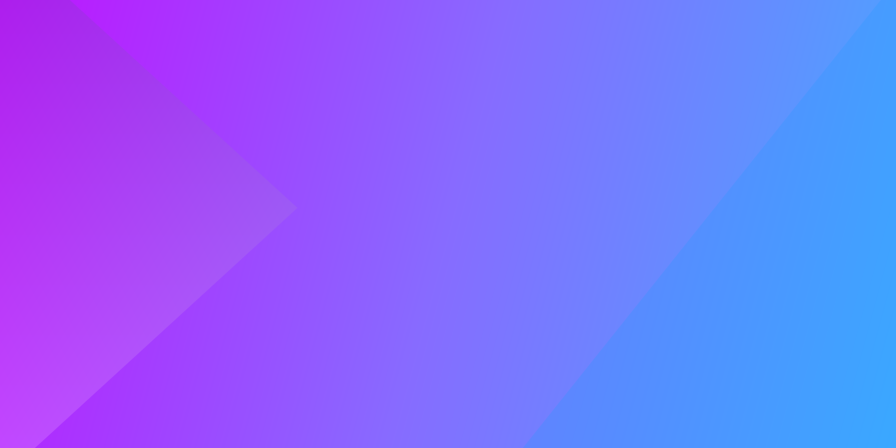
This background is drawn by a WebGL 1 fragment shader. Its source:

```glsl
precision highp float;

uniform vec2 u_resolution;

// Canvas spans 2 units across and 1 unit up
const vec2 CANVAS = vec2(2.0, 1.0);

// Base gradient
const vec3 MAGENTA = vec3(0.75, 0.07, 1.0);
const vec3 VIOLET = vec3(0.53, 0.42, 1.0);
const vec3 SKY = vec3(0.26, 0.68, 1.0);
const vec2 GRADIENT_DIR = vec2(1.0, -0.27);

// Left wedge
const vec2 WEDGE_TOP = vec2(0.156, 1.0);
const vec2 WEDGE_TIP = vec2(0.664, 0.536);
const vec2 WEDGE_BOTTOM = vec2(0.078, 0.0);
const vec3 WEDGE_SHADE = vec3(0.40, 0.30, 0.65);
const vec3 WEDGE_LIGHT = vec3(1.0, 0.78, 1.0);
const float WEDGE_ALPHA = 0.2;

// Right corner panel
const vec2 PANEL_TOP = vec2(1.966, 1.0);
const vec2 PANEL_BOTTOM = vec2(1.167, 0.0);
const vec3 PANEL_BLUE = vec3(0.12, 0.60, 1.0);
const float PANEL_ALPHA = 0.25;

// Signed distance to the line a-b, positive on its left
float leftOf(vec2 p, vec2 a, vec2 b) {
  vec2 dir = normalize(b - a);
  vec2 rel = p - a;
  return dir.x * rel.y - dir.y * rel.x;
}

float coverage(float dist, float pixel) {
  return smoothstep(-0.75 * pixel, 0.75 * pixel, dist);
}

vec3 baseGradient(vec2 p) {
  vec2 topLeft = vec2(0.0, CANVAS.y);
  vec2 bottomRight = vec2(CANVAS.x, 0.0);
  float t = dot(p - topLeft, GRADIENT_DIR) / dot(bottomRight - topLeft, GRADIENT_DIR);
  vec3 firstHalf = mix(MAGENTA, VIOLET, clamp(2.0 * t, 0.0, 1.0));
  return mix(firstHalf, SKY, clamp(2.0 * t - 1.0, 0.0, 1.0));
}

void main() {
  vec2 p = gl_FragCoord.xy / u_resolution * CANVAS;
  float pixel = CANVAS.y / u_resolution.y;
  vec3 color = baseGradient(p);

  // Wedge: dark at the top, light at the bottom
  float wedge = min(leftOf(p, WEDGE_BOTTOM, WEDGE_TIP), leftOf(p, WEDGE_TIP, WEDGE_TOP));
  vec3 wedgeTint = mix(WEDGE_LIGHT, WEDGE_SHADE, p.y);
  color = mix(color, wedgeTint, WEDGE_ALPHA * coverage(wedge, pixel));

  // Panel: flat blue tint
  float panel = leftOf(p, PANEL_TOP, PANEL_BOTTOM);
  color = mix(color, PANEL_BLUE, PANEL_ALPHA * coverage(panel, pixel));

  gl_FragColor = vec4(color, 1.0);
}
```
